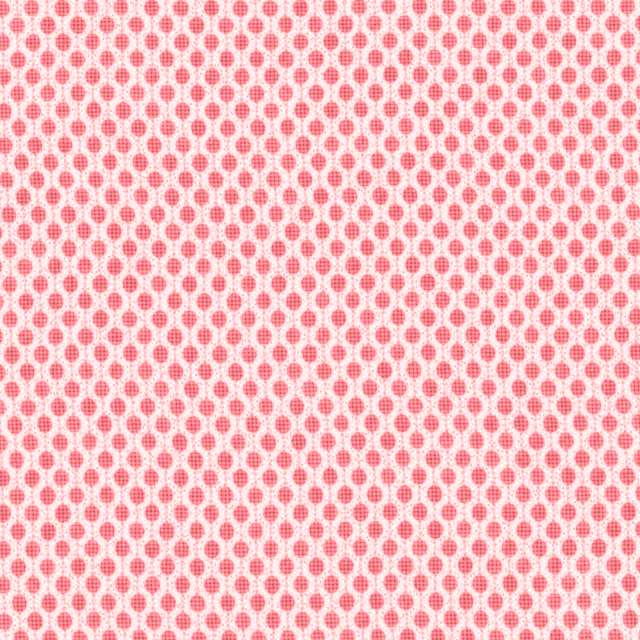
Give the GLSL for this texture, as a three.js fragment shader.

```glsl
// Knitted mesh cloth: pale yarns weave around staggered oval holes of coral backing.
// Two interleaved lattices place the holes and the thin stems joining them;
// cellular noise and crossed sines add stitch flecks, all shaded by one tone ramp.
varying vec2 vUv;

vec2 hash2(vec2 p) {
  p = vec2(dot(p, vec2(127.1, 311.7)), dot(p, vec2(269.5, 183.3)));
  return fract(sin(p) * 43758.55);
}

// Distance to the nearest scattered point, and that point's random value
vec2 cellular(vec2 p) {
  vec2 cell = floor(p);
  vec2 nearest = vec2(9.0, 0.0);
  for (int j = -1; j <= 1; j++) {
    for (int i = -1; i <= 1; i++) {
      vec2 id = cell + vec2(float(i), float(j));
      vec2 rnd = hash2(id);
      float dist = length(id + 0.15 + 0.7 * rnd - p);
      if (dist < nearest.x) nearest = vec2(dist, fract(rnd.x * 7.3 + rnd.y * 5.1));
    }
  }
  return nearest;
}

// Tone 0 is lit yarn, tone 1 is the deepest shadow
vec3 coralRamp(float tone) {
  vec3 c = mix(vec3(1.0, 0.97, 0.97), vec3(1.0, 0.85, 0.85), smoothstep(0.02, 0.25, tone));
  c = mix(c, vec3(1.0, 0.72, 0.73), smoothstep(0.25, 0.43, tone));
  c = mix(c, vec3(1.0, 0.60, 0.63), smoothstep(0.43, 0.60, tone));
  c = mix(c, vec3(0.97, 0.47, 0.51), smoothstep(0.60, 0.77, tone));
  return mix(c, vec3(0.80, 0.33, 0.36), smoothstep(0.77, 1.0, tone));
}

void main() {
  // Cloth coordinates: slight lean, tilt and stretch of the knit
  vec2 q = vec2(vUv.x - 0.505, 0.530 - vUv.y);
  vec2 grid = vec2((q.x - 0.031 * q.y) * 21.5,
                   (q.y + 0.004 * q.x) * 36.6 - 1.05 * q.y * q.y);
  grid += 0.03 * sin(q.yx * vec2(17.0, 13.0));
  vec2 thread = q * 150.0;

  // Flecks between stitches
  vec2 fine = cellular(thread * vec2(1.25, 0.95));
  float fleck = (1.0 - smoothstep(0.12, 0.52, fine.x)) * smoothstep(0.2, 0.8, fine.y);
  float tone = 0.0;

  for (int k = 0; k < 2; k++) {
    float odd = float(k);
    vec2 lattice = vec2(grid.x - 0.5 * odd, (grid.y - odd) * 0.5);
    vec2 id = floor(lattice + 0.5);
    vec2 rnd = hash2(id + 37.0 * odd);
    vec2 s = (lattice - id) * vec2(7.0, 8.2);
    float side = abs(s.x);

    // Chevron stitches on the yarns flanking each column
    float chevron = sin(s.y * 5.4 + side * 4.2 + rnd.x * 2.0);
    tone = max(tone, 0.15 * smoothstep(0.1, 1.0, chevron) + 0.30 * fleck);

    // Stem: dashed thread running from hole to hole
    float dash = 0.75 + 0.25 * sin(s.y * 5.0 + rnd.y * 6.0);
    float wander = s.x + 0.10 * sin(s.y * 3.0 + rnd.x * 6.0);
    float stem = 1.0 - smoothstep(0.08, 0.65, abs(wander));
    tone = max(tone, stem * dash * mix(0.60, 0.38, smoothstep(1.8, 4.1, abs(s.y))));

    // Oval hole with a slightly ragged rim
    vec2 o = s - (rnd - 0.5) * vec2(0.30, 0.25);
    float rho = length(o / (vec2(1.77, 2.0) + 0.16 * (rnd.yx - 0.5)));
    rho += 0.035 * sin(o.x * 4.0 + rnd.x * 6.0) * sin(o.y * 4.0 + rnd.y * 6.0);
    float halo = 1.0 - smoothstep(0.95, 1.5, rho);
    tone = max(tone, halo * (0.22 + 0.22 * fleck));

    // Backing seen through the hole: diagonal weave of shadows
    vec2 diagonal = vec2(o.x + o.y, o.x - o.y) * 3.4 + rnd * 5.0;
    float weave = sin(diagonal.x) * sin(diagonal.y);
    float backing = 0.75 + 0.17 * weave + 0.12 * (fine.y - 0.5) + 0.06 * (rnd.x - 0.5);
    backing += 0.13 * smoothstep(0.35, 0.9, weave) * (1.0 - rho) - 0.10 * rho * rho;
    tone = mix(tone, backing, 1.0 - smoothstep(0.84, 1.14, rho));
  }

  gl_FragColor = vec4(coralRamp(clamp(tone, 0.0, 1.0)), 1.0);
}
```
